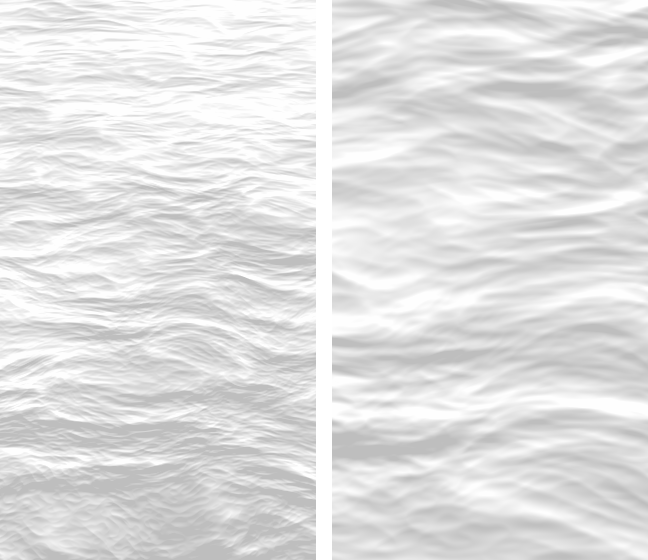
Left: the whole. Right: its middle third, enlarged.
Reproduce this texture procedurally as a Shadertoy shader.

```glsl
// Pale, overexposed sea receding towards a horizon above the frame.
// Ridged gradient noise on a perspective plane gives the waves; its slope
// towards the viewer sets the grey, and thin bright crests are added on top.

const float TAU = 6.2831853;
const float HORIZON = 1.6;                  // height of the vanishing line
const float DEPTH_SCALE = 1.1;
const vec2 WAVE_FREQ = vec2(4.5, 16.0);     // largest waves, across and in depth
const int OCTAVES = 5;
const float LACUNARITY = 1.9;
const float GAIN = 0.48;
const float CREST_ROUNDING = 0.0008;
const float MEAN_RIDGE = 0.76;
const float BLUR = 0.003;                   // sampling width, canvas heights
const float SLOPE_CONTRAST = 0.25;
const float SWELL_CONTRAST = 0.55;
const float CREST_GLOW = 0.45;
const float NEAR_TONE = 0.10;
const float FAR_TONE = 0.88;
const vec3 SHADOW = vec3(0.745);
const vec3 LIGHT = vec3(0.998);

float hash(vec2 p) {
    return fract(sin(dot(p, vec2(127.1, 311.7))) * 43758.5453);
}

// Dot product of the random gradient at a lattice corner with the offset
float corner(vec2 cell, vec2 offset) {
    float angle = TAU * hash(cell);
    return dot(vec2(cos(angle), sin(angle)), offset);
}

float gradientNoise(vec2 p) {
    vec2 i = floor(p), f = p - i;
    vec2 u = f * f * f * (f * (f * 6.0 - 15.0) + 10.0);
    vec2 e = vec2(1.0, 0.0);
    float low = mix(corner(i, f), corner(i + e.xy, f - e.xy), u.x);
    float high = mix(corner(i + e.yx, f - e.yx), corner(i + e.xx, f - e.xx), u.x);
    return mix(low, high, u.y);
}

// Sum of sharp-crested waves; octaves finer than the footprint fade out
float waveHeight(vec2 p, float footprint) {
    p.y += 0.03 * gradientNoise(p * vec2(5.0, 9.0) + 31.0);
    p.x += 0.05 * gradientNoise(p * vec2(6.0, 14.0) + 57.0);
    vec2 freq = WAVE_FREQ;
    float amp = 1.0, sum = 0.0, total = 0.0;
    for (int i = 0; i < OCTAVES; i++) {
        float k = float(i);
        vec2 q = p * freq + vec2(17.3, 9.1) * k;
        q.y += q.x * 0.35 * sin(k * 2.4 + 0.6);
        float n = gradientNoise(q);
        float ridge = 1.0 - sqrt(n * n + CREST_ROUNDING);
        float fade = 1.0 - smoothstep(0.35, 0.95, freq.y * footprint);
        sum += amp * mix(MEAN_RIDGE, ridge, fade);
        total += amp;
        amp *= GAIN;
        freq *= LACUNARITY;
    }
    return sum / total;
}

void mainImage(out vec4 fragColor, in vec2 fragCoord) {
    vec2 uv = fragCoord / iResolution.y;
    float centre = 0.5 * iResolution.x / iResolution.y;

    // Perspective projection onto the water plane
    float depth = DEPTH_SCALE / (HORIZON - uv.y);
    vec2 water = vec2((uv.x - centre) * depth, depth) + vec2(3.7, 1.3);
    float footprint = BLUR * depth / (HORIZON - uv.y);

    // Slope along the viewing direction
    vec2 stepBack = vec2(0.0, 0.5 * footprint);
    float behind = waveHeight(water + stepBack, footprint);
    float front = waveHeight(water - stepBack, footprint);
    float slope = 1.87 * (behind - front) / (footprint * WAVE_FREQ.y);

    // Broad swells, wave faces and bright crests
    float swell = gradientNoise(water * vec2(2.2, 8.0) + 12.0);
    float crest = smoothstep(0.82, 0.98, 0.5 * (behind + front));
    float tone = mix(NEAR_TONE, FAR_TONE, uv.y);
    tone += SWELL_CONTRAST * swell - SLOPE_CONTRAST * slope + CREST_GLOW * crest;

    fragColor = vec4(mix(SHADOW, LIGHT, clamp(tone, 0.0, 1.0)), 1.0);
}
```
